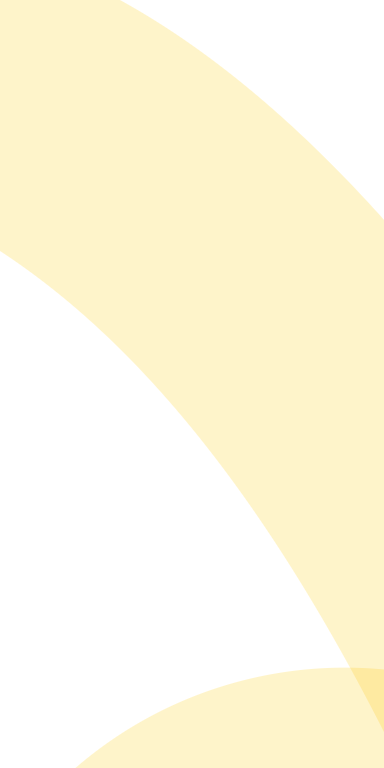
Reproduce this background procedurally as a Shadertoy shader.

```glsl
// Draws a broad pale yellow arc sweeping over white, crossed by a disc at the bottom.

// Antialiased coverage: 1 where the signed distance is negative.
float coverage(float dist) {
    return clamp(0.5 - dist * iResolution.x, 0.0, 1.0);
}

// Approximate signed distance to a curve y = height with the given slope.
float curveDistance(float y, float height, float slope) {
    return (y - height) / sqrt(1.0 + slope * slope);
}

void mainImage(out vec4 fragColor, in vec2 fragCoord) {
    // Canvas width is 1; y runs down from the top edge.
    vec2 p = vec2(fragCoord.x, iResolution.y - fragCoord.y) / iResolution.x;
    float x = p.x;

    // Sweeping band between an outer and an inner curve
    float t = x - 0.3125;
    float outer = curveDistance(p.y, t * (0.55 + 0.411 * t), 0.55 + 0.822 * t);
    float inner = curveDistance(p.y,
        0.6536 + x * (0.6549 + x * (0.4805 + x * 0.1172)),
        0.6549 + x * (0.961 + x * 0.3516));
    float band = coverage(max(-outer, inner));

    // Large disc rising from below the lower edge
    float disc = coverage(length(p - vec2(0.898, 2.811)) - 1.0724);

    // Translucent layers multiply where they overlap
    vec3 paleYellow = vec3(0.998, 0.957, 0.794);
    vec3 color = mix(vec3(1.0), paleYellow, band);
    color *= mix(vec3(1.0), paleYellow, disc);
    fragColor = vec4(color, 1.0);
}
```
